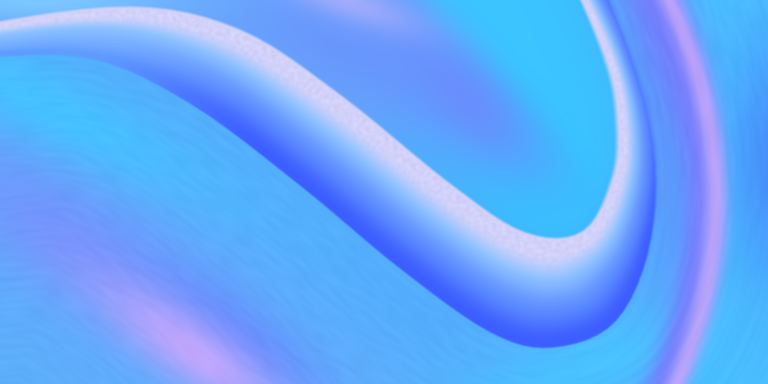
This background is drawn by a Shadertoy shader. Its source:

```glsl
// A glossy blue tube sweeps down and hooks upward over soft folds of cyan and violet.
// Two splines bound the tube; its shading follows the ratio of their distances.
// Soft glows tint the folds, and gradient noise adds fine grain.

vec2 gradientAt(vec2 cell) {
    float h = fract(sin(dot(cell, vec2(127.1, 311.7))) * 43758.5);
    return vec2(cos(6.2832 * h), sin(6.2832 * h));
}

float gradientNoise(vec2 p) {
    vec2 i = floor(p), f = fract(p), w = f * f * (3.0 - 2.0 * f);
    vec2 e = vec2(1, 0);
    return mix(mix(dot(gradientAt(i), f), dot(gradientAt(i + e), f - e), w.x),
               mix(dot(gradientAt(i + e.yx), f - e.yx), dot(gradientAt(i + 1.0), f - 1.0), w.x), w.y);
}

vec2 catmullRom(vec2 a, vec2 b, vec2 c, vec2 d, float t) {
    return 0.5 * (2.0 * b + t * (c - a + t * (2.0 * a - 5.0 * b + 4.0 * c - d
           + t * (3.0 * b - a - 3.0 * c + d))));
}

// Signed distance to a spline, positive on the left of its direction
float splineDistance(vec2 p, vec2 knots[13]) {
    float nearest = 1e5, side = 1.0;
    vec2 a = knots[1];
    for (int i = 0; i < 10; i++) {
        for (int j = 1; j <= 6; j++) {
            vec2 b = catmullRom(knots[i], knots[i + 1], knots[i + 2], knots[i + 3], float(j) / 6.0);
            vec2 ab = b - a, ap = p - a;
            vec2 gap = ap - ab * clamp(dot(ap, ab) / dot(ab, ab), 0.0, 1.0);
            float d2 = dot(gap, gap);
            if (d2 < nearest) {
                nearest = d2;
                side = ab.x * ap.y - ab.y * ap.x < 0.0 ? -1.0 : 1.0;
            }
            a = b;
        }
    }
    return side * sqrt(nearest);
}

// Soft elliptical spot, turned by an angle
float glow(vec2 p, vec2 centre, vec2 radius, float angle) {
    float c = cos(angle), s = sin(angle);
    vec2 q = mat2(c, -s, s, c) * (p - centre) / radius;
    return exp(-dot(q, q));
}

// Fold inside the bowl of the hook
vec3 upperFold(vec2 p, float above) {
    vec3 col = mix(vec3(0.40, 0.64, 0.99), vec3(0.20, 0.78, 1.0), smoothstep(0.98, 1.40, p.x));
    col = mix(col, vec3(0.42, 0.54, 0.99), 0.95 * glow(p, vec2(1.20, 0.75), vec2(0.29, 0.12), -0.75));
    col = mix(col, vec3(0.41, 0.58, 0.99), 0.8 * glow(p, vec2(0.90, 0.87), vec2(0.28, 0.10), -0.5));
    float x = p.x - 1.04;
    float crease = p.y - 1.0 + 0.68 * x + 0.5 * x * x;
    col = mix(col, vec3(0.23, 0.77, 1.0), smoothstep(-0.04, 0.16, crease) * smoothstep(-0.02, 0.12, x));
    col = mix(col, vec3(0.25, 0.70, 0.99), 0.6 * exp(-above / 0.06) * smoothstep(0.85, 1.15, p.x));
    col = mix(col, vec3(0.70, 0.69, 0.99), 0.75 * glow(p, vec2(0.90, 1.0), vec2(0.20, 0.05), -0.35));
    return mix(col, vec3(0.48, 0.78, 1.0), glow(p, vec2(0.1, 1.0), vec2(0.35, 0.06), 0.0));
}

// Folds below the tube and to its right
vec3 lowerFold(vec2 p, float below) {
    vec3 col = mix(vec3(0.33, 0.68, 0.99), vec3(0.37, 0.68, 0.99), smoothstep(0.05, 0.35, below));
    col = mix(col, vec3(0.26, 0.77, 1.0), 0.95 * glow(p, vec2(0.12, 0.71), vec2(0.46, 0.11), -0.45));
    col = mix(col, vec3(0.45, 0.57, 0.99), 0.95 * glow(p, vec2(0.20, 0.36), vec2(0.44, 0.15), -0.6));
    col = mix(col, vec3(0.39, 0.50, 0.99), 0.7 * glow(p, vec2(0.62, 0.12), vec2(0.28, 0.09), -0.65));
    col = mix(col, vec3(0.36, 0.68, 0.98), 0.9 * glow(p, vec2(0.0, 0.03), vec2(0.30, 0.17), -0.4));
    col = mix(col, vec3(0.77, 0.65, 0.99), 0.95 * glow(p, vec2(0.51, 0.08), vec2(0.30, 0.085), -0.62));
    col = mix(col, vec3(0.28, 0.77, 1.0), 0.9 * glow(p, vec2(1.55, 0.05), vec2(0.40, 0.11), 0.3));
    col = mix(col, vec3(0.36, 0.57, 0.99), 0.8 * glow(p, vec2(1.72, 0.70), vec2(0.10, 0.42), 0.1));

    // Violet ribbon with a pink outer rim
    float bow = p.x - 1.86 + 0.45 * (p.y - 0.48) * (p.y - 0.48);
    vec3 far = mix(vec3(0.29, 0.75, 1.0), vec3(0.28, 0.56, 0.98),
                   glow(p, vec2(2.02, 0.58), vec2(0.13, 0.32), 0.0));
    col = mix(col, far, smoothstep(-0.02, 0.06, bow));
    float inner = (bow + 0.035) / mix(0.045, 0.085, smoothstep(0.5, 1.0, p.y));
    col = mix(col, vec3(0.46, 0.48, 0.99), 0.9 * exp(-inner * inner));
    float rim = (bow - 0.005) / 0.03;
    return mix(col, vec3(0.76, 0.64, 0.98), 0.9 * exp(-rim * rim));
}

// Tube from its pale crest (0) to its deep blue underside (1)
vec3 tubeColour(float t, float x) {
    float centre = smoothstep(0.2, 0.7, x);
    vec3 body = mix(vec3(0.47, 0.69, 1.0), vec3(0.37, 0.56, 1.0), centre);
    vec3 deep = mix(vec3(0.37, 0.61, 1.0), vec3(0.24, 0.37, 1.0), centre);
    vec3 col = mix(vec3(0.82, 0.82, 0.98), vec3(0.55, 0.76, 1.0), smoothstep(0.15, 0.42, t));
    col = mix(col, body, smoothstep(0.32, 0.68, t));
    return mix(col, deep, smoothstep(0.60, 0.95, t));
}

void mainImage(out vec4 fragColor, in vec2 fragCoord) {
    vec2 p = fragCoord / iResolution.y;
    float soft = max(0.004, 1.0 / iResolution.y);

    float crest = splineDistance(p, vec2[13](
        vec2(-0.3, 0.87), vec2(-0.05, 0.935), vec2(0.34, 0.982), vec2(0.625, 0.922), vec2(0.885, 0.753),
        vec2(1.172, 0.521), vec2(1.367, 0.394), vec2(1.52, 0.398), vec2(1.60, 0.545), vec2(1.61, 0.69),
        vec2(1.585, 0.83), vec2(1.50, 1.03), vec2(1.39, 1.23)));
    float base = splineDistance(p, vec2[13](
        vec2(-0.3, 0.83), vec2(-0.05, 0.85), vec2(0.24, 0.846), vec2(0.50, 0.727), vec2(0.78, 0.518),
        vec2(1.04, 0.302), vec2(1.276, 0.135), vec2(1.44, 0.095), vec2(1.605, 0.165), vec2(1.695, 0.38),
        vec2(1.69, 0.68), vec2(1.57, 1.03), vec2(1.44, 1.25)));

    // The crest fills more of the tube as the hook rises
    float t = abs(crest) / (abs(crest) + abs(base) + 1e-4);
    float rise = smoothstep(1.45, 1.62, p.x) * smoothstep(0.25, 0.75, p.y);
    t *= 1.0 - 0.25 * rise;
    vec3 col = mix(lowerFold(p, -base), tubeColour(t, p.x), smoothstep(-soft - 0.015 * rise, soft, base));
    col = mix(col, upperFold(p, abs(crest)), smoothstep(-soft, 1.5 * soft + 0.01 * rise, crest));

    // Fine fibres along the folds, and grain on the pale crest
    float fibre = gradientNoise(vec2(base * 75.0, dot(p, vec2(0.8, -0.6)) * 16.0));
    float pale = smoothstep(0.35, 0.1, t) * smoothstep(0.0, -0.01, crest) * step(0.0, base);
    col += 0.022 * fibre * (1.0 - smoothstep(-0.01, 0.0, base));
    col += 0.045 * pale * gradientNoise(p * 85.0);
    fragColor = vec4(clamp(col, 0.0, 1.0), 1.0);
}
```
